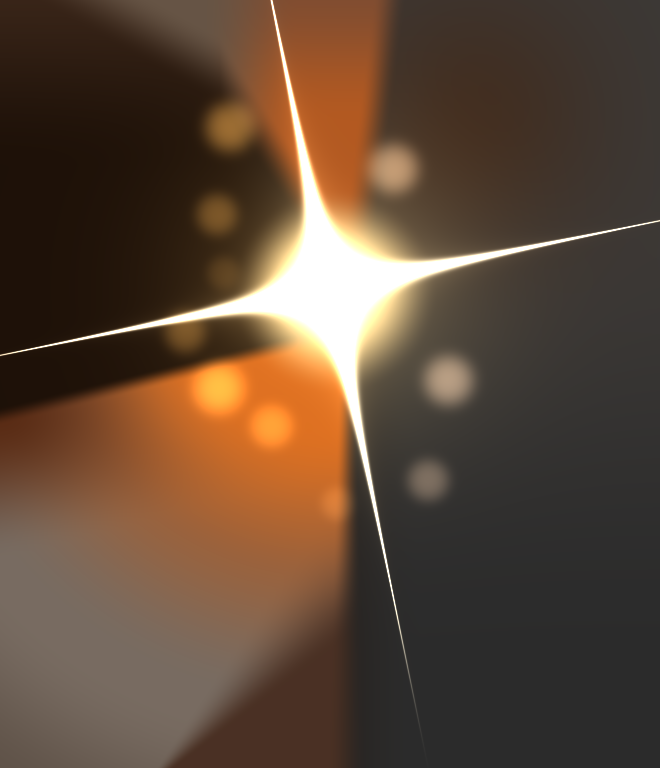
Reproduce this background procedurally as a WebGL 1 fragment shader.

```glsl
precision highp float;
// A slanted four-pointed star glowing over soft amber and grey light wedges.
// Wedges are blurred half-planes, the star is a tapered hyperbola, and the
// ring of blurred light spots is placed by layered sines around the star.
uniform vec2 u_resolution;

const vec2 STAR = vec2(0.430, 0.625);
const vec3 AMBER = vec3(0.87, 0.44, 0.13);
const vec3 CREAM = vec3(1.0, 0.86, 0.58);

// Soft step centred on zero, with half-width w.
float soft(float x, float w) {
  return smoothstep(-w, w, x);
}

float blob(vec2 p, vec2 size) {
  vec2 q = p / size;
  return exp(-dot(q, q));
}

vec3 backdrop(vec2 p) {
  vec3 left = mix(vec3(0.115, 0.065, 0.03), vec3(0.23, 0.15, 0.10), smoothstep(0.78, 1.05, p.y));
  vec3 right = mix(vec3(0.17), vec3(0.235, 0.222, 0.212), smoothstep(0.15, 0.75, p.y));
  vec3 color = mix(left, right, smoothstep(0.28, 0.55, p.x));
  return mix(color, vec3(0.25, 0.165, 0.11), 0.9 * blob(p - vec2(0.61, 0.84), vec2(0.17, 0.18)));
}

vec3 addUpperWedge(vec3 color, vec2 p) {
  float edge = p.y - min(1.0 - 0.56 * (p.x - 0.124), 0.909 - 1.5 * (p.x - 0.286));
  float mask = soft(edge, 0.045) * soft(0.475 + 0.13 * (p.y - 0.75) - p.x, 0.022);
  vec3 light = mix(vec3(0.70, 0.35, 0.13), vec3(0.50, 0.30, 0.19), smoothstep(0.84, 1.02, p.y));
  light = mix(vec3(0.40, 0.33, 0.27), light, smoothstep(0.26, 0.39, p.x));
  return mix(color, light, mask * smoothstep(0.62, 0.76, p.y));
}

vec3 addLowerWedge(vec3 color, vec2 p, float d) {
  float below = 0.458 + 0.245 * p.x - p.y;
  float mask = soft(below, 0.012) * soft(0.452 - p.x, 0.008 + 0.03 * d);
  // Amber near the star cools to grey, with a darker upper rim.
  vec3 light = mix(AMBER, vec3(0.62, 0.38, 0.22), smoothstep(0.18, 0.38, d));
  light = mix(light, vec3(0.47, 0.42, 0.38), smoothstep(0.32, 0.55, d));
  light = mix(light, vec3(0.37, 0.32, 0.28), smoothstep(0.58, 0.78, d));
  float rim = (1.0 - smoothstep(0.0, 0.19, below)) * smoothstep(0.22, 0.46, d);
  light = mix(light, vec3(0.35, 0.17, 0.08), rim);
  // The lower right corner falls into brown shade.
  float shade = soft(1.018 * (p.x - 0.215) - p.y, 0.012 + 0.35 * p.y);
  light = mix(light, vec3(0.29, 0.19, 0.14), shade * smoothstep(0.26, 0.43, d));
  return mix(color, light, mask);
}

vec3 lightSpots(vec2 p) {
  vec3 sum = vec3(0.0);
  for (int i = 0; i < 13; i++) {
    float k = float(i);
    float angle = radians(122.0 + 25.0 * k);
    float radius = 0.208 + 0.036 * cos(1.933 * k) + 0.023 * cos(0.967 * k)
                 - 0.034 * cos(0.628 * (k - 1.5));
    vec2 center = STAR + radius * vec2(cos(angle), sin(angle));
    float power = (0.28 + 0.16 * cos(1.5708 * k)) * step(1.5, abs(k - 10.0));
    vec3 tint = mix(vec3(1.0, 0.72, 0.32), vec3(1.0, 0.82, 0.66), soft(center.x - 0.46, 0.1));
    float size = 0.025 + 0.005 * cos(1.5708 * k);
    vec2 q = (p - center) / size;
    float r2 = dot(q, q);
    sum += tint * power * exp(-r2 * (0.35 + 0.45 * r2));
  }
  return sum;
}

vec3 starLight(vec2 p) {
  vec2 axis = normalize(vec2(0.98, 0.2));
  vec2 q = abs(vec2(dot(p, axis), dot(p, vec2(-axis.y, axis.x))));
  float along = max(q.x, q.y);
  float across = min(q.x, q.y);
  float width = 0.0014 / (along + 0.008) / (1.0 + 16.0 * along * along);
  float drawn = max(width, 0.75 / u_resolution.y);
  float fade = 1.0 - smoothstep(0.25, 0.66, along);
  float ray = across / drawn;
  float core = 1.9 * exp(-ray * ray) * width / drawn;
  float halo = 0.55 * exp(-across / (2.2 * width + 0.002)) * exp(-7.0 * along);
  return fade * (core * vec3(1.0, 0.95, 0.82) + halo * CREAM);
}

void main() {
  vec2 p = gl_FragCoord.xy / u_resolution.y;
  p.x *= 0.859375 * u_resolution.y / u_resolution.x;
  vec2 fromStar = p - STAR;
  float d = length(fromStar);

  vec3 color = backdrop(p);
  // Wide olive haze behind the wedges.
  color += vec3(0.20, 0.165, 0.09) * exp(-d * d / 0.035);
  color = addUpperWedge(color, p);
  color = addLowerWedge(color, p, d);
  color += lightSpots(p);

  // Cream disc around the star, then the star itself.
  float disc = 1.0 - smoothstep(0.045, 0.135, length(fromStar - vec2(0.006, -0.005)));
  color = mix(color, CREAM, 0.85 * disc);
  color += vec3(0.5, 0.42, 0.28) * exp(-d * d / 0.004);
  color += starLight(fromStar);
  gl_FragColor = vec4(min(color, 1.0), 1.0);
}
```
